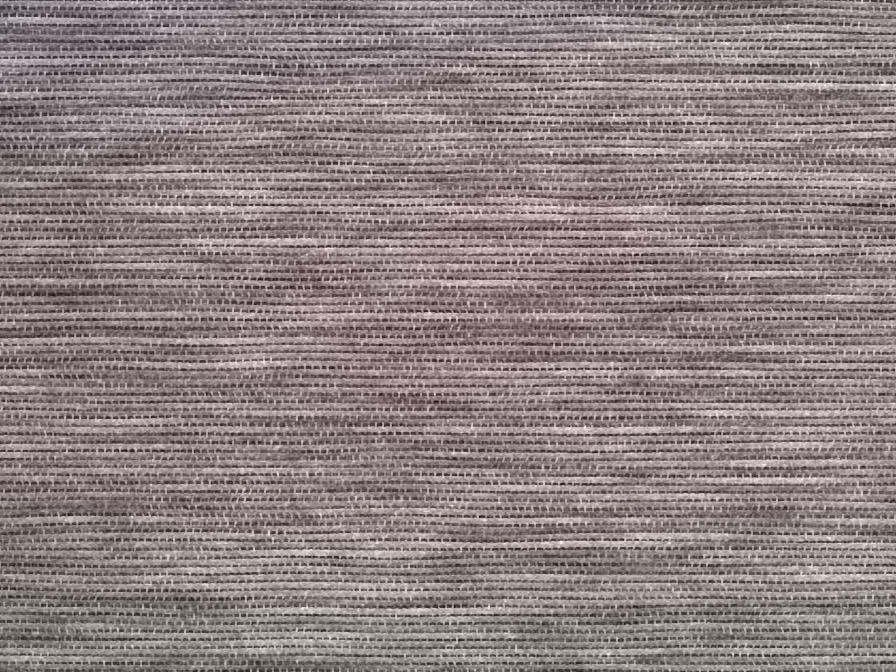
This texture is drawn by a WebGL 1 fragment shader. Its source:

```glsl
precision highp float;
// Slub-woven cloth: thick mottled weft threads run across, separated by dark
// gaps, and thin pale warp threads cross them in a half-drop stagger.
// Layered value noise gives long streaks, fibre grain and a soft colour tint.

uniform vec2 u_resolution;

const float ROWS = 82.0;             // weft threads down the canvas
const float COLUMNS = 120.0;         // warp crossings along each weft
const float WEFT_HALF = 0.33;        // half thickness, in row pitches
const float WARP_HALF = 0.14;        // half thickness, in column pitches
const float WARP_REACH = 0.42;       // half length of a crossing, in rows
const float WAVER = 0.40;            // drift of the rows, in row pitches
const float STREAK_GAIN = 0.46;
const float ROUNDING = 0.20;         // pale upper and dim lower thread edge
const float GRAIN_GAIN = 0.34;
const float WEFT_TONE = 0.595;
const float WARP_TONE = 0.70;
const float GAP_DARK = 0.22;
const float GAP_LIGHT = 0.42;
// Tints are added, so shadows keep their warmth
const vec3 NEUTRAL_TINT = vec3(0.035, -0.010, -0.012);
const vec3 ROSE_TINT = vec3(0.055, -0.030, -0.020);
const vec3 COOL_TINT = vec3(0.018, -0.012, 0.010);
const vec3 OLIVE_TINT = vec3(0.022, 0.000, -0.018);

float hash(vec2 p) {
  return fract(sin(dot(p, vec2(127.1, 311.7))) * 43758.5);
}

float noise(vec2 p) {
  vec2 cell = floor(p);
  vec2 f = fract(p);
  f = f * f * (3.0 - 2.0 * f);
  float low = mix(hash(cell), hash(cell + vec2(1.0, 0.0)), f.x);
  float high = mix(hash(cell + vec2(0.0, 1.0)), hash(cell + 1.0), f.x);
  return mix(low, high, f.y);
}

// Soft band centred on zero, blurred by the given edge width
float band(float position, float halfWidth, float edge) {
  return 1.0 - smoothstep(halfWidth - edge, halfWidth + edge, abs(position));
}

// Uneven dye along one weft thread: long slubs plus shorter flecks
float slub(float x, float row) {
  float start = hash(vec2(row, 3.7)) * 40.0;
  float longStreak = noise(vec2(x * 6.0 + start, row * 0.73));
  float shortStreak = noise(vec2(x * 24.0 + start, row + 51.0));
  float thread = hash(vec2(row, 9.2));
  return 0.50 * longStreak + 0.32 * shortStreak + 0.18 * thread - 0.5;
}

// Broad warm, cool and olive areas across the cloth
vec3 colourTint(vec2 uv) {
  vec2 fromRose = (uv - vec2(0.53, 0.56)) / vec2(0.34, 0.28);
  float rose = exp(-dot(fromRose, fromRose));
  float cool = smoothstep(0.55, 1.0, uv.y) * (1.0 - 0.7 * uv.x);
  float olive = 1.0 - smoothstep(0.0, 0.40, uv.y);
  vec3 tint = mix(NEUTRAL_TINT, COOL_TINT, cool);
  tint = mix(tint, OLIVE_TINT, olive);
  return mix(tint, ROSE_TINT, rose * (0.6 + 0.4 * noise(uv * 9.0)));
}

void main() {
  vec2 uv = gl_FragCoord.xy / u_resolution;
  vec2 pixel = vec2(COLUMNS, ROWS) / u_resolution;
  vec2 edge = max(pixel * 0.5, vec2(0.07));

  // Weave coordinates, with wandering rows and columns
  vec2 weave = uv * vec2(COLUMNS, ROWS);
  weave.y += WAVER * (noise(vec2(uv.x * 9.0, uv.y * 24.0)) - 0.5);
  weave.x += 0.7 * (noise(uv * vec2(12.0, 40.0)) - 0.5);
  float row = floor(weave.y);
  float across = fract(weave.y) - 0.5;

  // Weft: rounded thread, thicker where its slub is pale
  float dye = slub(uv.x, row);
  float bulge = 0.03 * cos(6.2832 * (weave.x + 0.5 * row));
  float weft = band(across, WEFT_HALF + 0.20 * dye - bulge, edge.y);
  float weftTone = WEFT_TONE + STREAK_GAIN * dye + ROUNDING * across;

  // Gap: shadow whose depth varies along the row
  float gapRow = floor(weave.y + 0.5);
  float depth = noise(vec2(uv.x * 14.0, gapRow * 1.7 + 20.0));
  float tone = mix(mix(GAP_DARK, GAP_LIGHT, depth), weftTone, weft);

  // Warp: short pale stitch bridging the gap, staggered by row
  float stitchX = weave.x + 0.5 * mod(gapRow, 2.0);
  float chance = hash(vec2(floor(stitchX), gapRow));
  float sideways = fract(stitchX) - 0.5 + 0.22 * (chance - 0.5);
  float rise = fract(weave.y + 0.5) - 0.5;
  float warp = band(sideways, WARP_HALF, edge.x) * band(rise, WARP_REACH, edge.y);
  float exposed = smoothstep(0.15, 0.65, noise(vec2(uv.x * 22.0, gapRow + 7.0)));
  float warpTone = WARP_TONE + 0.16 * (chance - 0.5) + 0.24 * dye;
  tone = mix(tone, warpTone, warp * mix(0.35, 0.9, exposed) * (0.7 + 0.3 * chance));

  // Fibre grain at two scales and sparse bright fuzz
  float grain = noise(uv * vec2(420.0, 380.0)) - 0.5;
  float fleck = noise(uv * vec2(170.0, 260.0) + 30.0) - 0.5;
  float fuzz = smoothstep(0.84, 0.96, noise(uv * vec2(190.0, 230.0) + 70.0));
  tone += GRAIN_GAIN * (0.65 * grain + 0.35 * fleck) + 0.14 * fuzz;

  // Gentle uneven lighting, dimmer at the left edge and lower border
  float light = 0.90 + 0.10 * smoothstep(0.0, 0.30, uv.x);
  light *= 0.96 + 0.04 * smoothstep(0.0, 0.35, uv.y);
  light *= 0.96 + 0.08 * noise(uv * vec2(3.0, 5.0) + 11.0);

  gl_FragColor = vec4(clamp(tone * light + colourTint(uv), 0.0, 1.0), 1.0);
}
```
